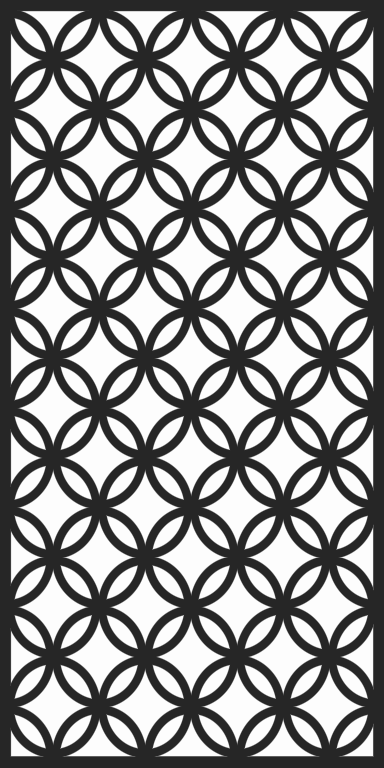
This pattern is drawn by a Shadertoy shader. Its source:

```glsl
// A dark pierced screen: two staggered lattices of nearly round rings overlap
// into four-petal flowers on white, held in a thin rectangular frame.
// Each lattice is one ring repeated by folding the plane into cells.

#define PERIOD vec2(0.2396, 0.2591)     // ring spacing, canvas width = 1
#define RING_CENTER vec2(0.4980, 1.8438) // centre of one ring
#define RING_RADIUS 0.942               // 1 = neighbouring rings touch
#define RING_HALF_WIDTH 0.090           // relative to half a period
#define FRAME_LOW vec2(0.0286, 0.0306)  // opening, lower left
#define FRAME_HIGH vec2(0.9718, 1.9710) // opening, upper right
#define EDGE_PIXELS 0.8                 // edge softness
#define DARK vec3(0.150)
#define LIGHT vec3(0.992)

// Signed distance to rings centred on every even lattice point
float ringLattice(vec2 p) {
    vec2 cell = p - 2.0 * floor(0.5 * p + 0.5);
    return abs(length(cell) - RING_RADIUS) - RING_HALF_WIDTH;
}

// Signed distance to the frame, negative outside the opening
float frameDistance(vec2 p) {
    vec2 inset = min(p - FRAME_LOW, FRAME_HIGH - p);
    return min(inset.x, inset.y);
}

void mainImage(out vec4 fragColor, in vec2 fragCoord) {
    // Canvas spans 1 across and 2 up
    vec2 p = fragCoord / iResolution.xy * vec2(1.0, 2.0);

    // Lattice space: rings have unit spacing radius on both axes
    vec2 halfPeriod = 0.5 * PERIOD;
    vec2 q = (p - RING_CENTER) / halfPeriod;
    float rings = min(ringLattice(q), ringLattice(q + 1.0));
    rings *= 0.5 * (halfPeriod.x + halfPeriod.y);

    // Join rings and frame, then smooth the edge
    float screen = min(rings, frameDistance(p));
    float edge = EDGE_PIXELS / iResolution.x;
    vec3 color = mix(DARK, LIGHT, smoothstep(-edge, edge, screen));
    fragColor = vec4(color, 1.0);
}
```
